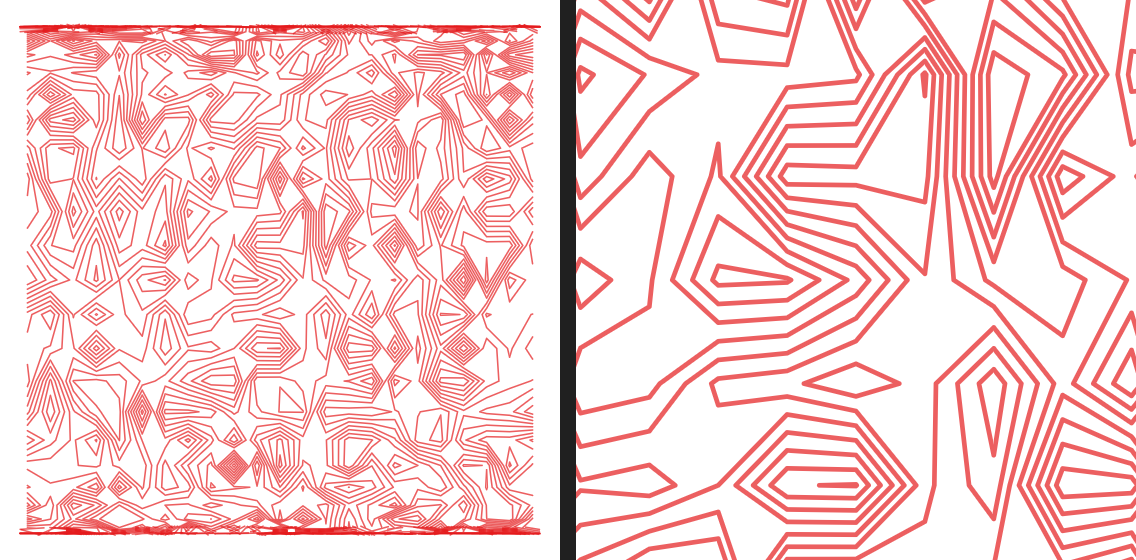
Left, the full canvas; right, a detail of the centre.
Give the GLSL for this pattern, as a Shadertoy shader.

```glsl
// Red contour lines of random heights, traced by marching squares on a grid
// whose rows crowd together toward the top and bottom edges (sine spacing).
// Each level is a translucent stroke, so overlapping lines get darker.

const float PI = 3.14159265;
const vec3  PAPER = vec3(1.0);
const vec3  INK = vec3(0.894, 0.102, 0.110);
const float INK_ALPHA = 0.7;
const float LINE_WIDTH = 0.0028;
const vec2  HALF_SIZE = vec2(0.451, 0.453);  // half extent of the plot
const float COLUMNS = 22.0;
const float ROWS = 23.0;                     // angular steps from edge to edge
const int   LEVELS = 9;
const float POLAR_ROW = 9.5;                 // rows beyond this have frayed ends
const float FRAY = 0.013;                    // overshoot of the frayed strokes

float hash(vec2 p) {
    return fract(sin(dot(p, vec2(127.1, 311.7))) * 43758.5453);
}

// Canvas position of a grid node; row 0 is the horizontal midline.
vec2 nodePosition(vec2 node) {
    float row = clamp(node.y, -0.5 * ROWS, 0.5 * ROWS);
    return HALF_SIZE * vec2(2.0 * node.x / COLUMNS - 1.0, sin(row * PI / ROWS));
}

// Distance to segment ab, lengthened at both ends if it runs sideways.
float segmentDistance(vec2 p, vec2 a, vec2 b, float overshoot) {
    float len = max(length(b - a), 1e-5);
    vec2 dir = (b - a) / len;
    float extra = overshoot * pow(abs(dir.x), 4.0);
    float along = clamp(dot(p - a, dir), -extra, len + extra);
    return length(p - a - dir * along);
}

// Distance to the contour where the heights h of a cell cross zero.
// Corners run counterclockwise from the lower left.
float cellContour(vec2 p, vec2 lo, vec2 hi, vec4 h, float overshoot) {
    vec2 corner[4] = vec2[4](lo, vec2(hi.x, lo.y), hi, vec2(lo.x, hi.y));
    vec2 hit[4];
    int count = 0;
    for (int i = 0; i < 4; i++) {
        int j = (i + 1) % 4;
        if ((h[i] > 0.0) != (h[j] > 0.0)) {
            hit[count] = mix(corner[i], corner[j], h[i] / (h[i] - h[j]));
            count++;
        }
    }
    if (count == 0) return 1.0;
    if (count == 2) return segmentDistance(p, hit[0], hit[1], overshoot);

    // Saddle: the mean height decides which corners are joined.
    bool joined = (dot(h, vec4(0.25)) > 0.0) == (h[0] > 0.0);
    float first = segmentDistance(p, hit[0], joined ? hit[1] : hit[3], overshoot);
    float second = segmentDistance(p, hit[2], joined ? hit[3] : hit[1], overshoot);
    return min(first, second);
}

void mainImage(out vec4 fragColor, in vec2 fragCoord) {
    float pixel = 1.0 / min(iResolution.x, iResolution.y);
    vec2 p = (fragCoord - 0.5 * iResolution.xy) * pixel;

    // Cell under this point
    vec2 q = clamp(p / HALF_SIZE, -1.0, 1.0);
    vec2 firstCell = vec2(0.0, -ceil(0.5 * ROWS));
    vec2 lastCell = vec2(COLUMNS - 1.0, floor(0.5 * ROWS));
    vec2 home = floor(vec2((q.x + 1.0) * 0.5 * COLUMNS, asin(q.y) * ROWS / PI));
    home = clamp(home, firstCell, lastCell);

    float nearest[LEVELS];
    for (int k = 0; k < LEVELS; k++) nearest[k] = 1.0;

    // Nearest stroke of every level among the neighbouring cells
    for (int y = -1; y <= 1; y++)
    for (int x = -1; x <= 1; x++) {
        vec2 cell = home + vec2(x, y);
        if (any(lessThan(cell, firstCell)) || any(greaterThan(cell, lastCell))) continue;
        vec4 height = vec4(hash(cell), hash(cell + vec2(1, 0)),
                           hash(cell + vec2(1, 1)), hash(cell + vec2(0, 1)));
        vec2 lo = nodePosition(cell);
        vec2 hi = nodePosition(cell + 1.0);
        float overshoot = abs(cell.y + 0.5) > POLAR_ROW ? FRAY : 0.0;
        for (int k = 0; k < LEVELS; k++) {
            float level = float(k + 1) / float(LEVELS + 1);
            nearest[k] = min(nearest[k], cellContour(p, lo, hi, height - level, overshoot));
        }
    }

    // Lay the translucent strokes over the paper
    vec3 color = PAPER;
    for (int k = 0; k < LEVELS; k++) {
        float cover = clamp((0.5 * LINE_WIDTH - nearest[k]) / pixel + 0.5, 0.0, 1.0);
        color = mix(color, INK, INK_ALPHA * cover);
    }
    fragColor = vec4(color, 1.0);
}
```
